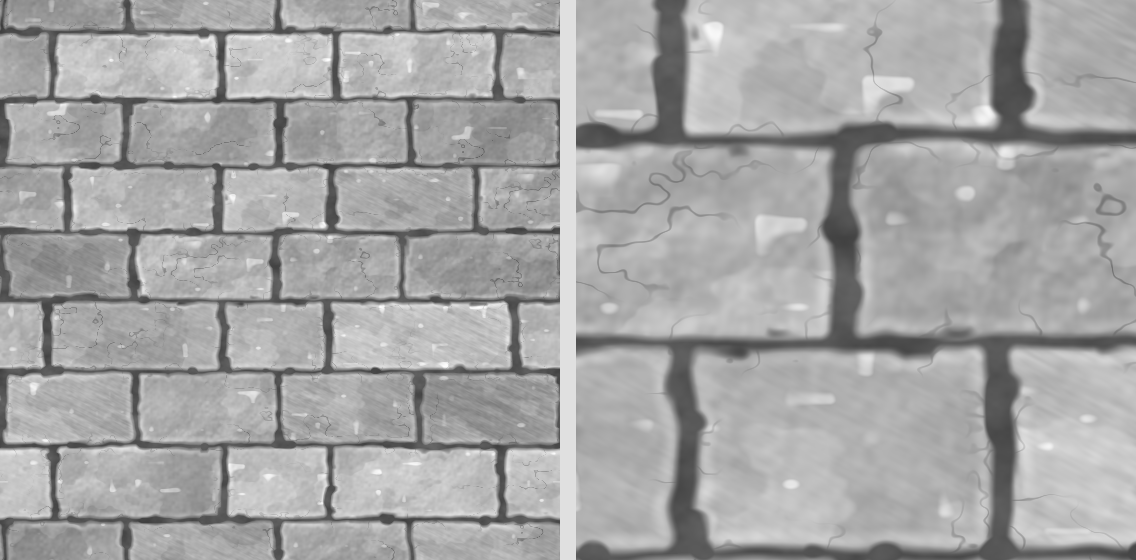
Left: the whole. Right: its middle third, enlarged.
Reproduce this texture procedurally as a Shadertoy shader.

```glsl
// Weathered grey slate wall: eight courses of four blocks, alternate courses offset.
// Joint positions are jittered per course and wrap around the canvas; each block gets
// its own tone, cleft grain, blotches and cracks from periodic noise, so the wall tiles.

float hash(vec2 p) {
    return fract(sin(dot(p, vec2(127.1, 311.7))) * 43758.5453);
}

// Value noise on a lattice of freq cells that wraps over the unit square
float noise(vec2 p, vec2 freq) {
    p *= freq;
    vec2 cell = floor(p), f = fract(p);
    f = f * f * (3.0 - 2.0 * f);
    vec2 a = mod(cell, freq), b = mod(cell + 1.0, freq);
    return mix(mix(hash(a), hash(vec2(b.x, a.y)), f.x),
               mix(hash(vec2(a.x, b.y)), hash(b), f.x), f.y);
}

float fbm(vec2 p, vec2 freq) {
    float sum = 0.0, amp = 0.533;
    for (int i = 0; i < 4; i++) {
        sum += amp * noise(p, freq);
        freq *= 2.0;
        amp *= 0.5;
    }
    return sum;
}

// Height of the cleft surface: grain blends from lumpy to diagonal streaks
float cleft(vec2 p, float grain) {
    vec2 slanted = vec2(p.x + 2.0 * p.y, 2.0 * p.x - p.y);
    return mix(fbm(p, vec2(26.0)), fbm(slanted, vec2(28.0, 6.0)), grain);
}

// Joint positions along one course
vec4 jointsOf(float row) {
    bool shifted = mod(row, 2.0) < 0.5;
    vec4 base = shifted ? vec4(0.098, 0.400, 0.592, 0.888) : vec4(0.001, 0.236, 0.498, 0.738);
    vec4 spread = shifted ? vec4(0.05, 0.02, 0.03, 0.08) : vec4(0.01, 0.04, 0.01, 0.04);
    vec4 jitter = vec4(hash(vec2(row, 1.3)), hash(vec2(row, 2.3)),
                       hash(vec2(row, 3.3)), hash(vec2(row, 4.3)));
    return base + spread * (jitter - 0.5);
}

void mainImage(out vec4 fragColor, in vec2 fragCoord) {
    vec2 uv = fragCoord / iResolution.xy;
    float px = 1.0 / iResolution.y;

    // Courses run downward; their heights vary slowly and their edges wander
    float down = 1.0 - uv.y;
    float course = down - 0.056 + 0.01 * (1.0 - cos(6.28319 * (down - 0.056)));
    course += 0.005 * (noise(uv, vec2(9.0, 8.0)) - 0.5)
            + 0.004 * (noise(uv, vec2(50.0, 40.0)) - 0.5);
    float row = mod(floor(course * 8.0), 8.0);
    float inRow = fract(course * 8.0);
    float toBed = min(inRow, 1.0 - inRow) / 8.0;

    // Nearest upright joints, wrapping sideways
    float x = uv.x + 0.007 * (noise(uv, vec2(8.0, 22.0)) - 0.5)
                   + 0.005 * (noise(uv + 0.37, vec2(40.0, 64.0)) - 0.5);
    vec4 joints = jointsOf(row);
    float left = 1.0, right = 1.0, column = 0.0;
    for (int i = 0; i < 4; i++) {
        float d = fract(x - joints[i]);
        if (d < left) { left = d; column = float(i); }
        right = min(right, 1.0 - d);
    }
    float toUpright = min(left, right);

    // Distance into the block, with chipped edges and slightly rounded corners
    float uprightWidth = 0.0035 + 0.005 * noise(uv, vec2(12.0, 16.0));
    float bedWidth = 0.002 + 0.003 * noise(uv + 0.61, vec2(18.0, 8.0));
    vec2 inset = vec2(toUpright - uprightWidth, toBed - bedWidth);
    float corner = length(max(0.007 - inset, 0.0));
    float edge = 0.007 - corner + max(min(inset.x, inset.y) - 0.007, 0.0);
    float chips = smoothstep(0.62, 0.9, noise(uv + 0.2, vec2(46.0, 52.0)));
    edge -= 0.005 * chips;

    // Each block samples its own patch of noise
    vec2 id = vec2(column, row);
    vec2 p = uv + vec2(hash(id + 5.7), hash(id + 9.2));
    float grain = smoothstep(0.25, 0.8, hash(id + 2.6));

    // Tone: offset courses are paler, with variation per block
    float tone = mod(row, 2.0) < 0.5 ? 0.70 : 0.635;
    tone += 0.10 * (hash(id + 0.4) - 0.5) + 0.04 * (hash(vec2(row, 8.8)) - 0.5);
    tone += 0.20 * (fbm(p, vec2(7.0, 9.0)) - 0.5);
    tone += 0.055 * (smoothstep(0.49, 0.55, fbm(p + 0.3, vec2(15.0, 18.0))) - 0.4);

    // Relief lit from the upper left
    float relief = cleft(p, grain) - cleft(p + vec2(-0.003, 0.004), grain);
    float rough = mix(0.2, 0.5, noise(p + 0.5, vec2(8.0)));
    tone += rough * relief + 0.05 * (noise(p, vec2(150.0)) - 0.5);

    // Curved cracks, more frequent beside the joints, and a few pale flecks
    float crack = smoothstep(0.018, 0.002, abs(fbm(p + 0.7, vec2(19.0, 25.0)) - 0.5));
    float crackArea = smoothstep(0.62, 0.85, noise(p + 0.1, vec2(13.0)));
    crackArea = max(crackArea, 0.7 * smoothstep(0.018, 0.004, edge));
    tone -= 0.15 * crack * crackArea;
    tone += 0.16 * smoothstep(0.88, 0.97, noise(p + 0.8, vec2(44.0, 60.0)));

    // Worn pale rim, then the soft dark joint with gritty fill
    float rim = smoothstep(0.001, 0.005, edge) * smoothstep(0.013, 0.005, edge);
    tone += rim * (0.02 + 0.09 * noise(uv, vec2(30.0)));
    float fill = mix(0.22, 0.43, fbm(uv, vec2(36.0, 44.0)));
    fill += 0.10 * smoothstep(-0.003, 0.0, edge);
    float block = smoothstep(-0.001 - px, 0.0025 + px, edge);
    fragColor = vec4(vec3(clamp(mix(fill, tone, block), 0.0, 1.0)), 1.0);
}
```
